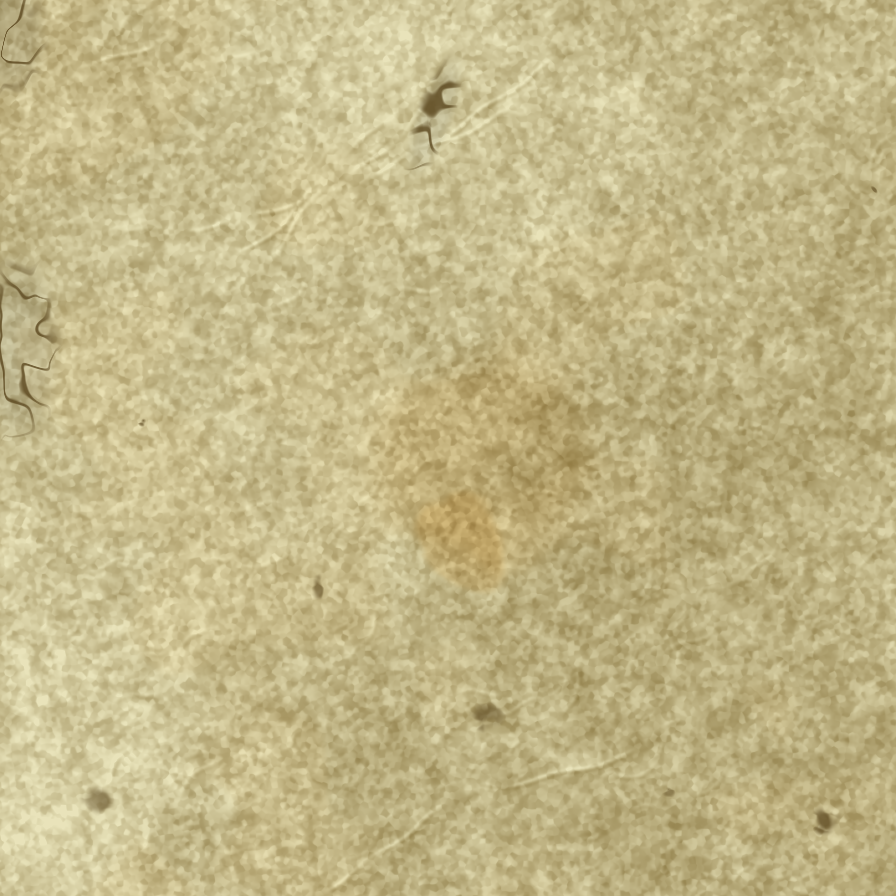
Reproduce this texture procedurally as a WebGL 2 fragment shader.

```glsl
#version 300 es
precision highp float;
uniform vec2 u_resolution;
out vec4 fragColor;

vec3 hash3(vec2 p) {
  vec3 q = fract(p.xyx * vec3(.1031, .1030, .0973));
  q += dot(q, q.yxz + 33.33);
  return fract((q.xxy + q.yzz) * q.zyx);
}

mat2 rotate(float a) {
  return mat2(cos(a), -sin(a), sin(a), cos(a));
}

// Smooth cellular noise: random tones blended around jittered points, -1 to 1
float cellNoise(vec2 p) {
  vec2 cell = floor(p);
  float tone = 0., total = 0.;
  for (int y = -1; y <= 1; y++)
    for (int x = -1; x <= 1; x++) {
      vec2 id = cell + vec2(x, y);
      vec3 h = hash3(id);
      vec2 d = id + h.xy - p;
      float w = exp(-6. * dot(d, d));
      tone += w * (h.z * 2. - 1.);
      total += w;
    }
  return tone / total;
}

// Lit fold with a shadow along its lower side
float ridge(float across, float width) {
  float lit = across / width;
  float shade = lit + 1.8;
  return exp(-lit * lit) - .6 * exp(-shade * shade);
}

// Short strokes, one per cell, leaning up to the right
float wrinkles(vec2 p, float width) {
  vec2 cell = floor(p);
  float sum = 0.;
  for (int y = -1; y <= 1; y++)
    for (int x = -1; x <= 1; x++) {
      vec2 id = cell + vec2(x, y);
      vec3 h = hash3(id + 71.);
      vec2 d = rotate(.55 + 1.3 * (h.x - .5)) * (p - id - h.yz);
      d.y += .06 * sin(d.x * 7. + h.y * 6.);
      float fade = 1. - smoothstep(.1, .5, abs(d.x));
      sum += ridge(d.y, width) * fade * smoothstep(.35, .8, h.z);
    }
  return sum;
}

// Long wavering creases, most of them in the upper left
float creases(vec2 uv) {
  float sum = 0.;
  for (int n = 0; n < 10; n++) {
    float i = float(n);
    vec2 anchor = vec2(.14 + .48 * fract(i * .62), .94 - .22 * fract(i * .41));
    anchor.y -= .74 * step(7.5, i);
    vec2 d = rotate(.5 + .38 * sin(i * 2.1)) * (uv - anchor);
    d.y += .007 * sin(d.x * 21. + i) + .003 * sin(d.x * 63. + i * 2.);
    float fade = 1. - smoothstep(.05, .11 + .08 * fract(i * .37), abs(d.x));
    sum += ridge(d.y, .0024) * fade;
  }
  return sum;
}

// Soft mask of a tilted ellipse
float patchMask(vec2 uv, vec2 center, vec2 radius, float tilt) {
  return 1. - smoothstep(.5, 1.1, length(rotate(tilt) * (uv - center) / radius));
}

void main() {
  vec2 uv = gl_FragCoord.xy / u_resolution;
  float broad = cellNoise(uv * 4. + 3.);
  float mottle = cellNoise(uv * 11. + 17.);
  float clump = cellNoise(uv * 42.);
  vec2 warped = uv + .012 * vec2(mottle, cellNoise(uv * 13. + 40.)) + .003 * clump;

  // Broad light and shade
  float tone = .76 - .3 * smoothstep(.2, .95, uv.x + .25 * (.5 - uv.y));
  tone += .16 * broad + .12 * mottle;
  float band = dot(uv - vec2(.66, .3), vec2(-.53, .85));
  tone -= .13 * exp(-band * band * 70.) * smoothstep(.2, .5, uv.x);

  // Fine grain
  tone += .14 * clump + .25 * cellNoise(uv * 88. + 9.) + .31 * cellNoise(uv * 175.);

  // Folds
  float density = .35 + .65 * smoothstep(-.3, .5, cellNoise(uv * 5. + 60.));
  float broken = smoothstep(-.7, .5, cellNoise(uv * 28. + 31.));
  tone += .42 * creases(uv) * broken;
  tone += density * (.27 * wrinkles(uv * 13., .032) + .2 * wrinkles(uv * 29. + 5., .065));

  // Stains
  float stain = 1. - smoothstep(.085, .15, length(warped - vec2(.545, .49)));
  float drop = 1. - smoothstep(.047, .06, length(warped - vec2(.52, .395)));
  tone -= .24 * stain + .1 * drop;
  vec3 color = mix(vec3(.64, .58, .38), vec3(.85, .82, .65), clamp(tone, -.5, 1.3));
  float warmth = .35 * stain + .65 * drop + .2 * smoothstep(.1, .8, mottle - broad);
  color *= mix(vec3(1.), vec3(1.02, .95, .84), warmth);

  // Eroded marks with winding edges
  float worn = patchMask(uv, vec2(.02, .61), vec2(.05, .11), 0.);
  worn = max(worn, patchMask(uv, vec2(.01, .96), vec2(.045, .07), 0.));
  worn = max(worn, patchMask(uv, vec2(.485, .87), vec2(.022, .075), -.35));
  float contour = abs(cellNoise(warped * 34. + 12.) + .3 * clump);
  float mark = worn * (1. - smoothstep(.05, .24, contour));
  color *= 1. - .1 * worn;

  // Scattered brown specks
  for (int n = 0; n < 8; n++) {
    float i = float(n);
    vec2 center = vec2(fract(.117 + i * .81), .112 - .05 * i + .027 * i * i);
    float radius = (.004 + .013 * abs(cos(i * .85))) * exp2(-max(i - 3., 0.));
    float d = length(warped - center) + .004 * cellNoise(uv * 110.);
    mark = max(mark, (1. - smoothstep(radius * .4, radius + .002, d)) * (.75 + .25 * clump));
  }
  color = mix(color, vec3(.35, .27, .11), .8 * mark);
  fragColor = vec4(color, 1.);
}
```
